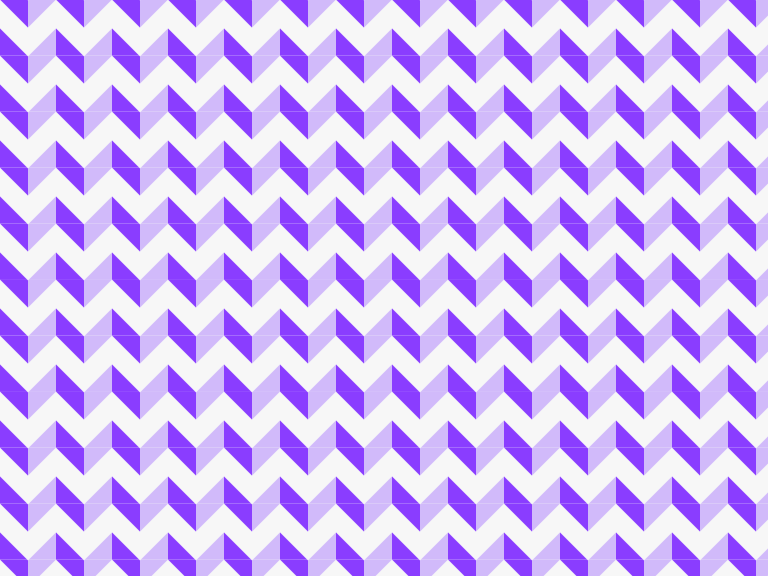
Reproduce this pattern procedurally as a Shadertoy shader.

```glsl
// Folded zigzag ribbons in two violets on off-white, with faint horizontal seams.

#define ROWS 10.2857        // repeats per canvas height
#define INSET 0.008         // trim on each ribbon edge, in cells
#define SEAM_WIDTH 0.018    // seam thickness, in cells
#define SEAM_OFFSET 0.009   // seam rise above the cell border, in cells
#define SEAM_STRENGTH 0.24
#define PAPER vec3(0.97, 0.97, 0.97)
#define LILAC vec3(0.82, 0.73, 0.98)
#define VIOLET vec3(0.54, 0.24, 1.00)

// Antialiased coverage of a region whose signed distance is positive inside.
float coverage(float inside, float pixel) {
    return clamp(inside / pixel + 0.5, 0.0, 1.0);
}

// Thin line that keeps its average strength when narrower than a pixel.
float hairline(float offset, float width, float pixel) {
    float drawn = max(width, pixel);
    return coverage(0.5 * drawn - abs(offset), pixel) * width / drawn;
}

void mainImage(out vec4 fragColor, in vec2 fragCoord) {
    // Square cells counted right and down from the top left corner
    vec2 cell = vec2(fragCoord.x, iResolution.y - fragCoord.y) * ROWS / iResolution.y;
    float pixel = ROWS / iResolution.y;

    // Zigzag band, half a cell tall, with 45 degree slopes
    float center = 0.25 - abs(fract(cell.x) - 0.5);
    float fromCenter = fract(cell.y - center + 0.5) - 0.5;
    float ribbon = coverage((0.25 - INSET - abs(fromCenter)) * 0.7071, pixel);

    // Falling faces are dark, rising faces are light
    float falling = 0.25 - abs(fract(cell.x + 0.25) - 0.5);
    vec3 face = mix(LILAC, VIOLET, coverage(falling, pixel));

    // Seam across the middle of each face, weaker on two rows
    float seamY = cell.y + SEAM_OFFSET;
    float row = floor(seamY + 0.5);
    float strength = SEAM_STRENGTH * (abs(row - 6.0) == 1.0 ? 0.3 : 1.0);
    face = mix(face, PAPER, strength * hairline(seamY - row, SEAM_WIDTH, pixel));

    fragColor = vec4(mix(PAPER, face, ribbon), 1.0);
}
```
